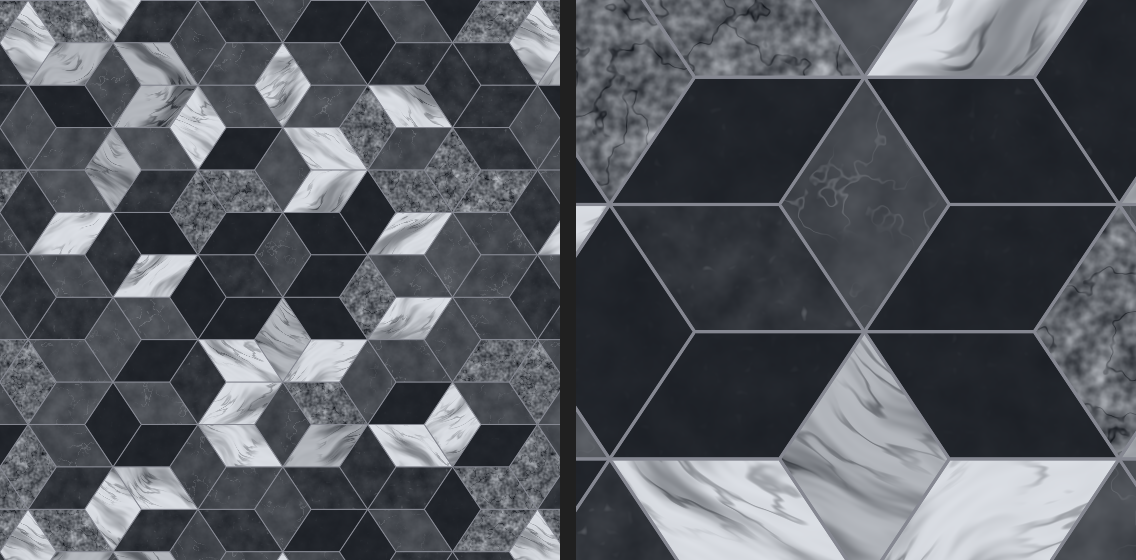
Left: the whole. Right: its middle third, enlarged.
Give the GLSL for this pattern, as a WebGL 1 fragment shader.

```glsl
precision highp float;
// Stone floor of three-way rhombus tiles, slightly stretched sideways.
// A six by twelve block of cells repeats; a modular power shuffles five kinds
// of stone over its 108 tiles, each grained with layered gradient noise.

uniform vec2 u_resolution;

const vec2 CELL = vec2(0.1516, 0.07574);   // column and row spacing
const vec2 ORIGIN = vec2(0.505, 0.6207);   // a point where six tiles meet
const vec2 PERIOD = vec2(6.0, 12.0);       // cells in one repeat
const float GROUT_HALF_WIDTH = 0.001;
const vec3 GROUT = vec3(0.52, 0.53, 0.57);

struct Tile {
  vec2 centre;   // in cells
  float id;      // 0 to 107
  float slant;   // -1 or 1, direction of the grain
  float edge;    // distance to the nearest joint
};

float hash(vec2 p) {
  vec3 h = fract(vec3(p.xyx) * 0.1031);
  h += dot(h, h.yzx + 33.33);
  return fract((h.x + h.y) * h.z);
}

float corner(vec2 cell, vec2 offset) {
  float angle = 6.2832 * hash(cell);
  return dot(vec2(cos(angle), sin(angle)), offset);
}

float noise(vec2 p) {
  vec2 i = floor(p), f = p - i, e = vec2(1.0, 0.0);
  vec2 w = f * f * f * (f * (f * 6.0 - 15.0) + 10.0);
  return mix(mix(corner(i, f), corner(i + e, f - e), w.x),
             mix(corner(i + e.yx, f - e.yx), corner(i + 1.0, f - 1.0), w.x), w.y);
}

float fbm(vec2 p) {
  float sum = 0.0, amp = 1.0;
  for (int i = 0; i < 4; i++) {
    sum += amp * noise(p);
    p = mat2(1.6, 1.2, -1.2, 1.6) * p + 17.3;
    amp *= 0.5;
  }
  return sum;
}

float ridge(float n, float width) {
  return 1.0 - smoothstep(0.0, width, abs(n));
}

vec2 rotate(vec2 p, float a) {
  return vec2(cos(a) * p.x + sin(a) * p.y, cos(a) * p.y - sin(a) * p.x);
}

// Splits each cell into a leaning rhombus and halves of two upright ones.
Tile findTile(vec2 q) {
  vec2 cell = floor(q), f = q - cell;
  float odd = floor(mod(cell.x + cell.y + 0.5, 2.0));
  f.x = mix(f.x, 1.0 - f.x, odd);
  float side = f.x - f.y / 3.0;
  float joint = min(abs(side), abs(side - 2.0 / 3.0));
  float edge = joint * CELL.x / length(vec2(1.0, CELL.x / (3.0 * CELL.y)));

  if (side > 0.0 && side < 2.0 / 3.0) {
    edge = min(edge, min(f.y, 1.0 - f.y) * CELL.y);
    vec2 k = floor(mod(cell + 0.5, PERIOD));
    return Tile(cell + 0.5, k.x + 6.0 * k.y, 1.0 - 2.0 * odd, edge);
  }
  vec2 mid = side < 0.0 ? cell + vec2(odd, 1.0) : cell + vec2(1.0 - odd, 0.0);
  vec2 k = floor(mod(mid + 0.5, PERIOD));
  float id = 72.0 + k.x + 6.0 * floor(k.y * 0.5 + 0.1);
  return Tile(mid, id, hash(vec2(id, 5.0)) < 0.5 ? -1.0 : 1.0, edge);
}

// Fifth power modulo a prime: a fixed shuffle of 1 to 108.
float shuffled(float id) {
  float x = id + 1.0;
  float square = mod(x * x, 109.0);
  return mod(mod(square * square, 109.0) * x, 109.0);
}

// Stones: brightness at p, with the seed choosing a piece of the slab.
float marble(vec2 p, float seed, float slant) {
  vec2 u = rotate(p, 0.62 * slant) * vec2(10.0, 44.0) + seed;
  u.y += 1.1 * noise(p * 15.0 + seed);
  float cloud = smoothstep(-0.15, 0.65, fbm(u * 0.6));
  float vein = ridge(fbm(u + 31.0), 0.12) * smoothstep(-0.2, 0.35, noise(p * 18.0 + seed));
  float greyness = 0.15 * step(0.78, hash(vec2(seed, 2.0)));
  return 0.86 - greyness - 0.34 * cloud - 0.22 * vein + 0.03 * noise(u * 3.0);
}

float rustic(vec2 p, float seed) {
  float blotch = smoothstep(0.1, 0.7, fbm(p * 26.0 + seed));
  float crack = ridge(fbm(p * 24.0 + seed + 40.0), 0.05);
  return 0.40 + 0.22 * fbm(p * 60.0 + seed) + 0.22 * blotch
       + 0.18 * noise(p * 190.0 + seed) - 0.13 * crack;
}

float slate(vec2 p, float seed) {
  float patches = smoothstep(-0.2, 0.4, noise(p * 20.0 + seed + 9.0));
  float crack = ridge(fbm(p * 22.0 + seed + 50.0), 0.04);
  float tone = 0.27 + 0.05 * hash(vec2(seed, 3.0));
  return tone + 0.07 * fbm(p * 30.0 + seed) + 0.11 * crack * patches;
}

float speckled(vec2 p, float seed, float tone, float mottle) {
  float speck = smoothstep(0.3, 0.65, noise(p * 150.0 + seed));
  float patches = 0.35 + smoothstep(0.0, 0.5, noise(p * 25.0 + seed));
  return tone + mottle * (fbm(p * 36.0 + seed) + 1.6 * speck * patches);
}

float stone(vec2 p, float seed, float rank, float slant) {
  if (rank < 24.5) return marble(p, seed, slant);
  if (rank < 38.5) return rustic(p, seed);
  if (rank < 72.5) return slate(p, seed);
  if (rank < 90.5) return speckled(p, seed, 0.20, 0.065);
  return speckled(p, seed, 0.14, 0.02);
}

void main() {
  vec2 uv = gl_FragCoord.xy / u_resolution.y;
  float pixel = 1.0 / u_resolution.y;
  vec2 q = (uv - ORIGIN) / CELL;
  Tile tile = findTile(q);
  vec2 local = (q - tile.centre) * CELL;
  float value = stone(local, tile.id * 3.7 + 11.0, shuffled(tile.id), tile.slant);
  vec3 color = clamp(vec3(value - 0.014, value, value + 0.024), 0.08, 0.92);

  float grout = 1.0 - smoothstep(-0.5 * pixel, 0.5 * pixel, tile.edge - GROUT_HALF_WIDTH);
  gl_FragColor = vec4(mix(color, GROUT, grout), 1.0);
}
```
